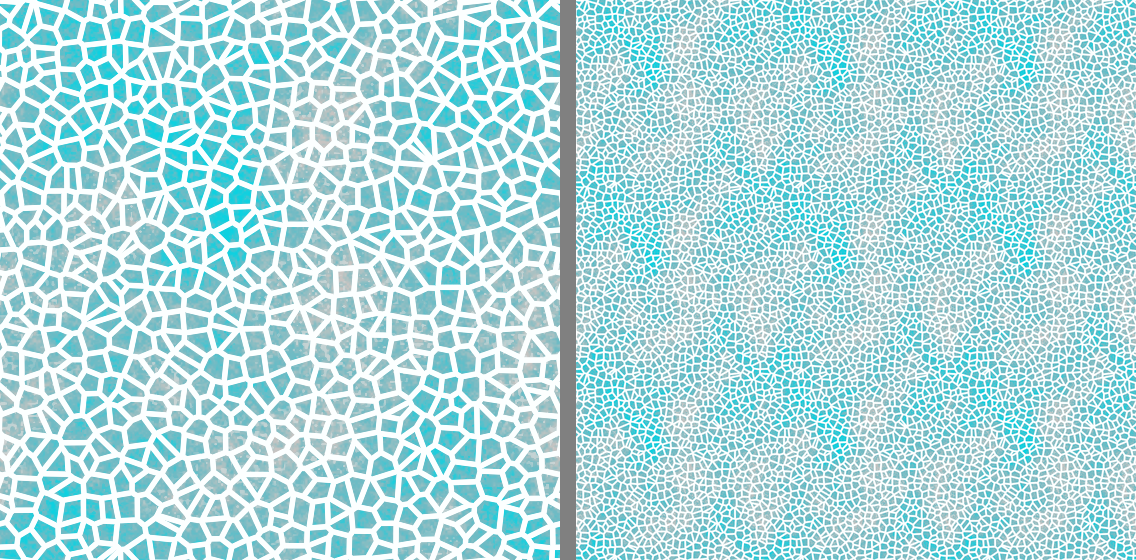
Left, the tile; right, the same tile 3 across and 3 down.
Reproduce this pattern procedurally as a Shadertoy shader.

```glsl
// Tiling mosaic of irregular turquoise cells with grainy colour and white walls.

#define CELLS 27.0        // cells across the canvas (whole number)
#define WALL 0.0100       // wall width in canvas units
#define PATCHES 5.0       // broad colour patches across (whole number)
#define GRAIN 128.0       // grains across (whole number)
#define PATCH_GAIN 1.05   // contrast of the patches
#define GRAIN_GAIN 0.75   // contrast of the grain
#define WHITE vec3(0.99, 1.00, 1.00)
#define CYAN  vec3(0.05, 0.82, 0.88)
#define TEAL  vec3(0.44, 0.732, 0.768)
#define GREY  vec3(0.78, 0.77, 0.76)
#define PALE  vec3(0.82, 0.85, 0.85)

vec2 hash22(vec2 p) {
    vec3 q = fract(p.xyx * vec3(0.1031, 0.1030, 0.0973));
    q += dot(q, q.yzx + 33.33);
    return fract((q.xx + q.yz) * q.zy);
}

// Value noise that repeats after a whole number of lattice steps.
float wrapNoise(vec2 uv, float period, float seed) {
    vec2 p = uv * period, i = floor(p), f = fract(p);
    f = f * f * (3.0 - 2.0 * f);
    vec2 lo = mod(i, period) + seed, hi = mod(i + 1.0, period) + seed;
    float bottom = mix(hash22(lo).x, hash22(vec2(hi.x, lo.y)).x, f.x);
    float top = mix(hash22(vec2(lo.x, hi.y)).x, hash22(hi).x, f.x);
    return mix(bottom, top, f.y);
}

vec2 cellPoint(vec2 id) {
    return id + hash22(mod(id, CELLS) + 7.0);
}

// Distance to the nearest cell border, in cell units.
float borderDistance(vec2 p) {
    vec2 home = floor(p), nearId = home, nearVec = vec2(0.0);
    float nearest = 1e3;
    for (int y = -2; y <= 2; y++)
    for (int x = -2; x <= 2; x++) {
        vec2 id = home + vec2(x, y);
        vec2 v = cellPoint(id) - p;
        float d = dot(v, v);
        if (d < nearest) { nearest = d; nearId = id; nearVec = v; }
    }
    float border = 1e3;
    for (int y = -2; y <= 2; y++)
    for (int x = -2; x <= 2; x++) {
        vec2 v = cellPoint(nearId + vec2(x, y)) - p;
        vec2 gap = v - nearVec;
        if (dot(gap, gap) > 1e-5)
            border = min(border, dot(0.5 * (v + nearVec), normalize(gap)));
    }
    return border;
}

// Broad patches of cyan and grey, broken up by fine flecks.
vec3 grainyFill(vec2 uv) {
    float patches = 0.5 * wrapNoise(uv, PATCHES, 11.0)
                  + 0.3 * wrapNoise(uv, PATCHES * 2.0, 37.0)
                  + 0.2 * wrapNoise(uv, PATCHES * 4.0, 71.0);
    float grain = 0.3 * wrapNoise(uv, floor(GRAIN * 0.4), 5.0)
                + 0.4 * wrapNoise(uv, GRAIN, 23.0)
                + 0.3 * wrapNoise(uv, GRAIN * 2.0, 53.0);
    float tone = 0.5 + PATCH_GAIN * (patches - 0.5) + GRAIN_GAIN * (grain - 0.5);
    vec3 col = mix(CYAN, TEAL, smoothstep(0.0, 1.0, clamp(tone * 2.0, 0.0, 1.0)));
    col = mix(col, GREY, clamp(tone * 2.0 - 1.0, 0.0, 1.0));

    // Bright flecks gather in cyan patches, pale ones in grey patches.
    float fleck = wrapNoise(uv, floor(GRAIN * 1.4), 91.0);
    float cyanFleck = smoothstep(0.66, 0.82, fleck) * smoothstep(0.54, 0.36, patches);
    float paleFleck = smoothstep(0.34, 0.18, fleck) * smoothstep(0.50, 0.68, patches);
    col = mix(col, CYAN, 0.6 * cyanFleck);
    return mix(col, PALE, 0.75 * paleFleck);
}

void mainImage(out vec4 fragColor, in vec2 fragCoord) {
    vec2 uv = fragCoord / iResolution.xy;
    float fromWall = borderDistance(uv * CELLS) / CELLS - 0.5 * WALL;
    float soft = 0.55 / iResolution.y;
    float inside = smoothstep(-soft, soft, fromWall);
    fragColor = vec4(mix(WHITE, grainyFill(uv), inside), 1.0);
}
```
